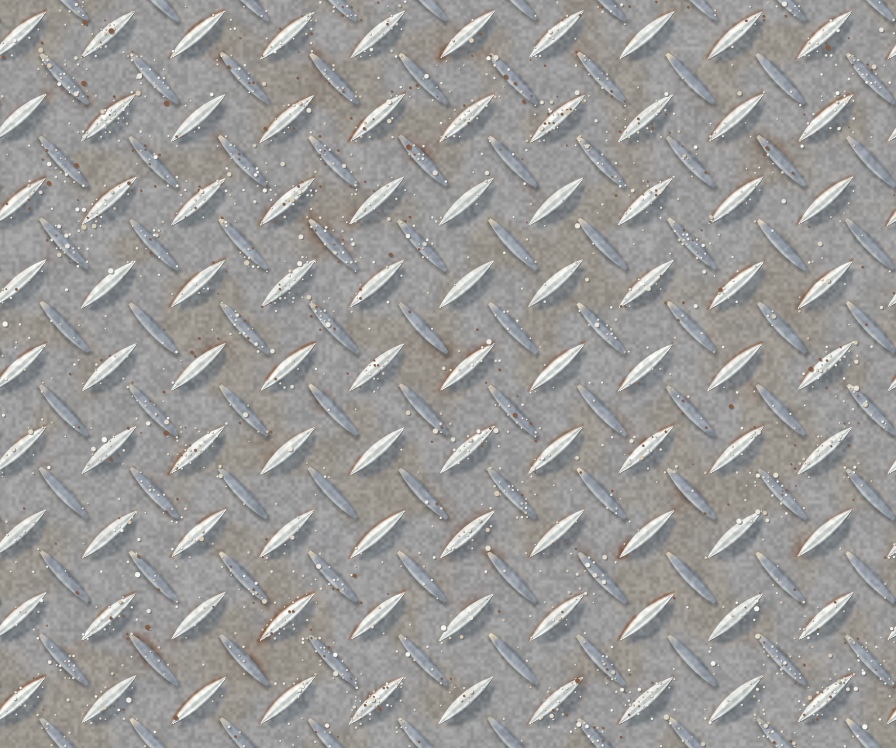
Give the GLSL for this texture, as a Shadertoy shader.

```glsl
// Weathered steel tread plate: pale rising bars and blue-grey falling bars on a
// half-step lattice, with soft shadows, rust, dirt and scattered grit.
// Bars are lens distance fields; all noise wraps, so the canvas tiles.

#define REPEATS vec2(10.0, 9.0)
#define RISING_CENTER vec2(0.21, 0.58)
#define FALLING_CENTER vec2(0.72, 0.06)
#define RISING_SIZE vec2(0.40, 0.083)
#define FALLING_SIZE vec2(0.385, 0.068)
#define RISING_AXIS vec2(0.755, 0.656)
#define FALLING_AXIS vec2(0.69, -0.724)
#define JITTER 0.025
#define SHADOW 0.80
#define RUST 0.75
#define GRIT 0.30
#define GRAIN 0.11

const vec3 STEEL = vec3(0.615, 0.615, 0.62);
const vec3 DUSTY = vec3(0.60, 0.58, 0.55);
const vec3 SHADE = vec3(0.44, 0.465, 0.485);
const vec3 DARK = vec3(0.37, 0.385, 0.39);
const vec3 PALE = vec3(0.76, 0.785, 0.775);
const vec3 GLINT = vec3(0.97, 0.97, 0.95);
const vec3 BLUE_FACE = vec3(0.59, 0.615, 0.655);
const vec3 RUST_BROWN = vec3(0.53, 0.36, 0.26);
const vec3 SAND = vec3(0.83, 0.78, 0.68);

// Three random values from a cell and a seed
vec3 hash3(vec2 cell, float seed) {
    uvec3 v = uvec3(vec3(cell, seed)) * 1664525u + 1013904223u;
    for (int i = 0; i < 2; i++) {
        v.x += v.y * v.z; v.y += v.z * v.x; v.z += v.x * v.y;
        v ^= v >> 16u;
    }
    return vec3(v & 0xffffu) / 65535.0;
}

// Value noise that wraps after a whole number of cells
float noise(vec2 uv, vec2 period, float seed) {
    vec2 p = uv * period, i = floor(p), f = fract(p);
    f = f * f * (3.0 - 2.0 * f);
    vec2 e = vec2(1.0, 0.0);
    float a = hash3(mod(i, period), seed).x, b = hash3(mod(i + e.xy, period), seed).x;
    float c = hash3(mod(i + e.yx, period), seed).x, d = hash3(mod(i + e.xx, period), seed).x;
    return mix(mix(a, b, f.x), mix(c, d, f.x), f.y);
}

// Lens with trimmed tips; x runs along the bar
float lens(vec2 q, vec2 size, float taper) {
    float along = q.x / (size.x * taper);
    return max(abs(q.y) - size.y * (1.0 - along * along), abs(q.x) - size.x);
}

// Position in the nearest bar's frame, in cell widths, and that bar's random values
vec2 barFrame(vec2 uv, vec2 center, vec2 axis, float seed, out vec3 rnd) {
    vec2 p = uv * REPEATS - center, id = floor(p + 0.5);
    rnd = hash3(mod(id, REPEATS), seed);
    vec2 q = (p - id) * vec2(1.0, iResolution.y / iResolution.x * REPEATS.x / REPEATS.y);
    q += (rnd.xy - 0.5) * JITTER;
    return vec2(dot(q, axis), dot(q, vec2(-axis.y, axis.x)));
}

float barDistance(vec2 uv) {
    vec3 rnd;
    float rising = lens(barFrame(uv, RISING_CENTER, RISING_AXIS, 1.0, rnd), RISING_SIZE, 1.04);
    float falling = lens(barFrame(uv, FALLING_CENTER, FALLING_AXIS, 2.0, rnd), FALLING_SIZE, 1.17);
    return min(rising, falling);
}

// One layer of grains with small shadows, gathered around the bars
vec3 addGrit(vec3 color, vec2 uv, vec2 grid, float density, float seed) {
    vec2 p = uv * grid, id = floor(p);
    vec3 r = hash3(mod(id, grid), seed), tint = hash3(mod(id, grid), seed + 1.0);
    vec2 center = id + 0.35 + 0.3 * r.xy;
    float patchy = noise(center / grid, vec2(14.0, 12.0), 20.0);
    float nearBar = exp(-max(barDistance(center / grid), 0.0) / 0.055);
    float chance = density * (0.03 + nearBar * patchy * patchy * 1.6);
    float present = step(r.z, chance), radius = mix(0.15, 0.3, tint.x);
    float aa = 0.7 * grid.x / iResolution.x;
    float shadow = 1.0 - smoothstep(-aa, aa, length(p - center - vec2(0.13, -0.13)) - radius);
    float body = 1.0 - smoothstep(-aa, aa, length(p - center) - radius);
    color = mix(color, DARK, 0.65 * present * shadow);
    vec3 grain = mix(mix(SAND, GLINT, tint.z), RUST_BROWN, step(0.84, tint.y));
    return mix(color, grain, present * body);
}

void mainImage(out vec4 fragColor, in vec2 fragCoord) {
    vec2 uv = fragCoord / iResolution.xy;
    float aa = 0.7 * REPEATS.x / iResolution.x;
    float cloud = noise(uv, vec2(20.0, 18.0), 3.0);
    float mottle = noise(uv, vec2(70.0, 60.0), 4.0);
    float fine = noise(uv, vec2(260.0, 216.0), 5.0);

    // Plate with dust around the bars and a few brown stains
    float nearBar = exp(-max(barDistance(uv), 0.0) / 0.06);
    vec3 color = mix(STEEL, DUSTY, clamp(smoothstep(0.45, 0.8, cloud) + nearBar * mottle, 0.0, 1.0));
    float stain = smoothstep(0.68, 0.95, noise(uv, vec2(17.0, 15.0), 6.0));
    color = mix(color, RUST_BROWN * 0.8, stain * nearBar * mottle);

    // Rising bars: soft shadow below right, then dark side, pale face, glint and rust
    vec3 rnd;
    vec2 q = barFrame(uv, RISING_CENTER, RISING_AXIS, 1.0, rnd);
    float d = lens(q, RISING_SIZE, 1.04);
    float shadowDist = lens(q + vec2(0.0, 0.085), vec2(0.36, 0.14), 1.05);
    color = mix(color, SHADE, SHADOW * (1.0 - smoothstep(-0.05, 0.025, shadowDist)));
    float along = q.x / (RISING_SIZE.x * 1.04);
    float side = q.y / (RISING_SIZE.y * max(1.0 - along * along, 0.1));
    vec3 face = mix(SHADE, PALE, smoothstep(-0.85, -0.5, side));
    float glint = smoothstep(0.1, 0.4, side) + 0.8 * (1.0 - smoothstep(0.05, 0.25, abs(side + 0.4)));
    face = mix(face, GLINT, clamp(glint, 0.0, 1.0) * mix(0.75, 1.0, rnd.z));
    float rust = (1.0 - smoothstep(0.0, 0.035, abs(d - 0.008))) * smoothstep(-0.1, 0.5, side);
    color = mix(color, face, 1.0 - smoothstep(-aa, aa, d));
    color = mix(color, RUST_BROWN, RUST * rust * rnd.z * smoothstep(0.2, 0.65, mottle));

    // Falling bars: thin contact shadow, blue-grey face, light left edge and worn upper tip
    q = barFrame(uv, FALLING_CENTER, FALLING_AXIS, 2.0, rnd);
    d = lens(q, FALLING_SIZE, 1.17);
    float contact = lens(q + vec2(-0.025, 0.012), FALLING_SIZE, 1.17);
    color = mix(color, DARK, 0.6 * (1.0 - smoothstep(-0.01, 0.045, contact)));
    side = q.y / FALLING_SIZE.y;
    face = mix(BLUE_FACE, PALE, 0.7 * (1.0 - smoothstep(-0.7, -0.3, side)));
    face = mix(face, SHADE, 0.7 * smoothstep(0.35, 0.8, side) + 0.35 * smoothstep(0.1, 0.4, q.x));
    face = mix(face, SAND * 1.06, (1.0 - smoothstep(-0.37, -0.25, q.x)) * mix(0.5, 1.0, rnd.z));
    color = mix(color, face, 1.0 - smoothstep(-aa, aa, d));

    // Surface grain, then loose grit in two sizes
    color += GRAIN * (fine - 0.5) + 0.05 * (mottle - 0.5);
    color = addGrit(color, uv, vec2(200.0, 167.0), GRIT, 10.0);
    color = addGrit(color, uv, vec2(100.0, 84.0), GRIT * 0.5, 12.0);
    fragColor = vec4(clamp(color, 0.0, 1.0), 1.0);
}
```
